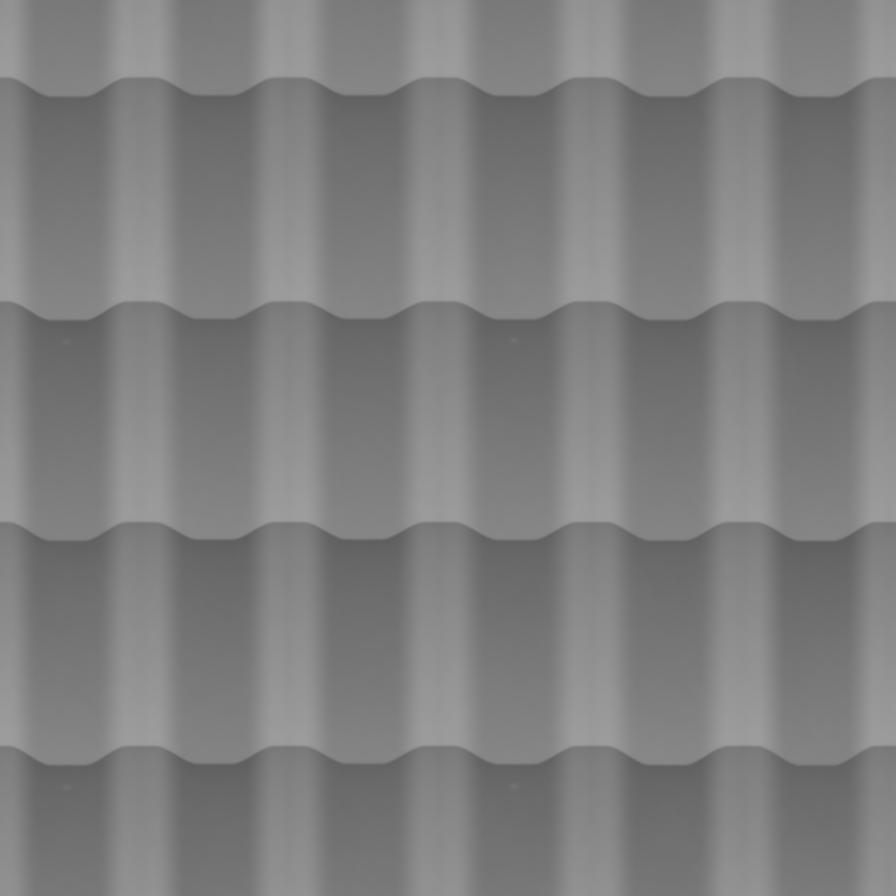
This texture map is drawn by a WebGL 1 fragment shader. Its source:

```glsl
precision highp float;

uniform vec2 u_resolution;

const float TAU = 6.2831853;
const vec2 TILES = vec2(6.0, 4.0);

float hash(vec2 p) {
  vec3 q = fract(vec3(p.xyx) * 0.1031);
  q += dot(q, q.yzx + 33.33);
  return fract((q.x + q.y) * q.z);
}

// Value noise that wraps after a whole number of cells
float wrapNoise(vec2 p, vec2 period) {
  vec2 cell = floor(p);
  vec2 f = fract(p);
  f = f * f * (3.0 - 2.0 * f);
  vec2 a = mod(cell, period);
  vec2 b = mod(cell + 1.0, period);
  return mix(mix(hash(a), hash(vec2(b.x, a.y)), f.x),
             mix(hash(vec2(a.x, b.y)), hash(b), f.x), f.y);
}

// Small pale blemish near the top of some troughs
float speck(vec2 local, vec2 tile) {
  float chosen = step(mod(tile.x, 3.0), 0.5) * step(0.5, mod(tile.y, 2.0));
  vec2 d = (local - vec2(0.492, 0.096)) / vec2(0.030, 0.014);
  return chosen * exp(-dot(d, d));
}

// Grey of one tile; along runs from its top (0) to its lower lip (1)
float tileShade(float across, float along, vec2 tile) {
  float fromCrest = min(across, 1.0 - across);
  float crest = 1.0 - smoothstep(0.10, 0.30, fromCrest);
  float trough = mix(0.400, 0.525, along);
  float ridge = mix(0.492, 0.615, along);
  float shade = mix(trough, ridge, crest);
  shade -= 0.007 * exp(-pow(fromCrest / 0.045, 2.0));
  float tone = hash(mod(tile, TILES) + 7.0) - 0.5;
  shade += 0.018 * tone * (1.0 - crest);
  return shade + 0.035 * speck(vec2(across, along), tile);
}

void main() {
  vec2 p = gl_FragCoord.xy / u_resolution;

  // Columns with slightly uneven spacing
  float u = p.x * TILES.x + 0.047 + 0.018 * sin(TAU * (p.x - 0.08));
  float column = mod(floor(u), TILES.x);
  float across = fract(u);

  // Wavy lower lip, deeper in the troughs
  float fromCrest = min(across, 1.0 - across);
  float dip = smoothstep(0.09, 0.39, fromCrest);
  float depth = 0.076 + 0.012 * hash(vec2(column, 3.0));
  float v = (1.0 - p.y) * TILES.y - 0.339;
  v -= 0.011 * sin(TAU * (v + 0.5) / TILES.y) + depth * dip;

  // Upper tile overlaps the lower one at the nearest lip
  float row = floor(v + 0.5);
  float below = v - row;
  float upper = tileShade(across, 1.0 + below, vec2(column, row - 1.0));
  float lower = tileShade(across, below, vec2(column, row));

  // Rounded lip and contact shadow
  upper -= 0.035 * exp(-abs(below) * 130.0);
  lower -= 0.022 * exp(-abs(below) * 16.0);
  float soft = max(0.009, TILES.y / u_resolution.y);
  float shade = mix(upper, lower, smoothstep(-soft, soft, below));

  // Faint mottling
  vec2 coarse = vec2(24.0, 12.0);
  vec2 fine = vec2(120.0, 96.0);
  shade += 0.008 * (wrapNoise(p * coarse, coarse) - 0.5);
  shade += 0.005 * (wrapNoise(p * fine, fine) - 0.5);

  gl_FragColor = vec4(vec3(shade), 1.0);
}
```
